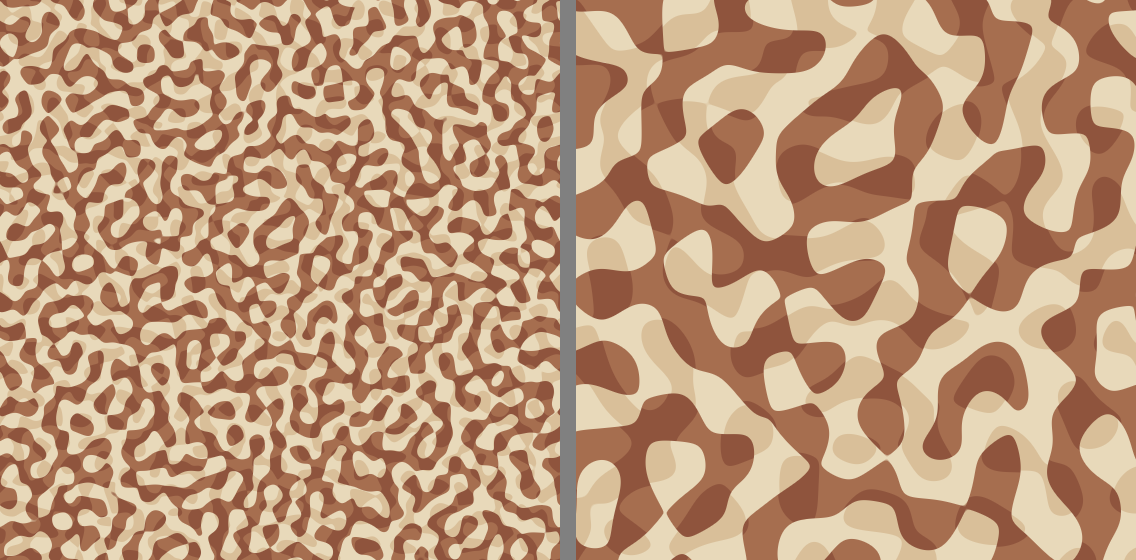
Left: the whole. Right: its middle third, enlarged.
A WebGL 1 fragment shader for this pattern:

```glsl
precision highp float;
uniform vec2 u_resolution;

const float PI = 3.14159265;
const int WAVES = 56;

const vec3 CREAM = vec3(0.91, 0.85, 0.73);
const vec3 SAND  = vec3(0.85, 0.75, 0.60);
const vec3 CLAY  = vec3(0.65, 0.43, 0.31);
const vec3 UMBER = vec3(0.56, 0.33, 0.24);

float hash(vec2 p) {
  return fract(sin(dot(p, vec2(127.1, 311.7))) * 43758.5453);
}

// Band-limited noise: plane waves with whole-number frequencies, so it wraps.
// Returns the value (unit variance) in x and the gradient in yz.
vec3 wormField(vec2 p, float frequency, float spread, float seed) {
  vec3 sum = vec3(0.0);
  for (int i = 0; i < WAVES; i++) {
    float n = float(i);
    float angle = PI * (n + hash(vec2(n, seed))) / float(WAVES);
    float radius = frequency + spread * (2.0 * hash(vec2(n, seed + 1.7)) - 1.0);
    vec2 k = floor(radius * vec2(cos(angle), sin(angle)) + 0.5);
    float phase = 2.0 * PI * (dot(k, p) + hash(vec2(n, seed + 3.1)));
    sum += vec3(cos(phase), -2.0 * PI * k * sin(phase));
  }
  return sum * sqrt(2.0 / float(WAVES));
}

// Smoothed coverage of the region where the field exceeds the level.
float coverage(vec3 field, float level, float edge) {
  float slope = max(length(field.yz), 40.0);
  return clamp((field.x - level) / (slope * edge) + 0.5, 0.0, 1.0);
}

void main() {
  vec2 p = gl_FragCoord.xy / u_resolution;
  float edge = 1.0 / min(u_resolution.x, u_resolution.y);

  // One field parts light from brown, the other splits both into two tones.
  vec3 ground = wormField(p, 22.0, 6.0, 2.3);
  vec3 tone = wormField(p, 22.0, 6.0, 17.9);

  vec3 light = mix(SAND, CREAM, coverage(tone, -0.30, edge));
  vec3 brown = mix(UMBER, CLAY, coverage(tone, -0.03, edge));
  vec3 color = mix(brown, light, coverage(ground, -0.03, edge));

  gl_FragColor = vec4(color, 1.0);
}
```
